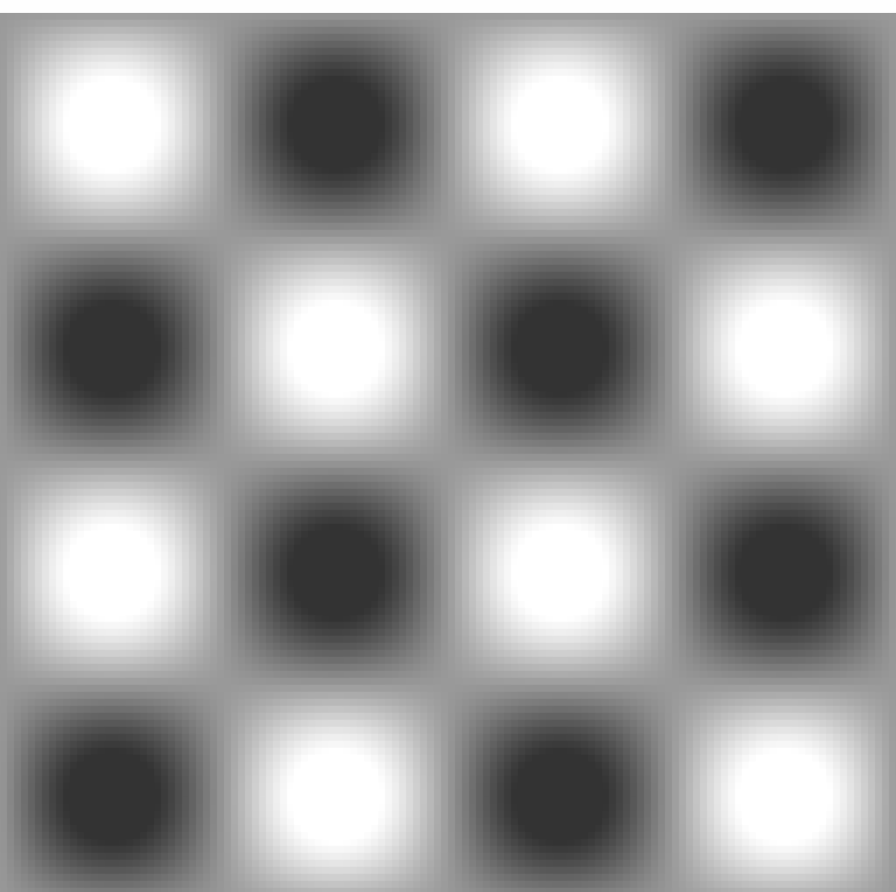
Write a WebGL 1 fragment shader that draws this pattern.

```glsl
precision highp float;
// Soft checkerboard of clipped white and charcoal glows, four cells across, under a white top strip.

uniform vec2 u_resolution;

const float PI = 3.14159265;

// Staircase with softened risers, giving the centre of each step.
vec2 softSteps(vec2 x) {
  return floor(x) + smoothstep(0.75, 1.0, fract(x)) + 0.5;
}

void main() {
  // Canvas width is one unit; depth runs down from the lower edge of the strip.
  vec2 p = gl_FragCoord.xy / u_resolution.x;
  float depth = u_resolution.y / u_resolution.x - 0.0143 - p.y;

  // Fine blocks, 32 to a cell.
  vec2 cell = softSteps(vec2(p.x, depth) * 128.0 - 0.125) / 32.0;

  // Alternating waves, clipped to flat discs at both extremes.
  float wave = sin(PI * cell.x) * sin(PI * cell.y);
  float tone = clamp(0.6 + 0.5 * wave, 0.2, 1.0);

  // White strip along the top.
  float pixel = 1.0 / u_resolution.x;
  float strip = 1.0 - smoothstep(-0.5 * pixel, 0.5 * pixel, depth);
  gl_FragColor = vec4(vec3(mix(tone, 0.995, strip)), 1.0);
}
```
